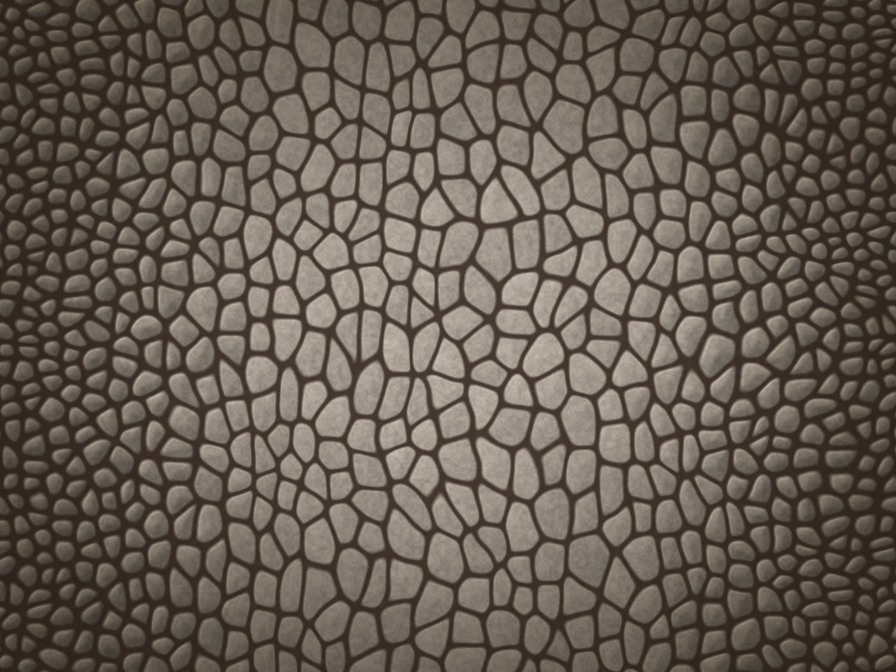
Reproduce this texture procedurally as a Shadertoy shader.

```glsl
// Reptile leather: tall flat scales in the middle, small domed ones at the sides.
// Scales are Voronoi cells seeded in columns whose width and row height vary
// across the canvas; rounded border distances carve grooves and light facets.

const float COLUMN_DENSITY = 22.0;   // columns per canvas height, at the middle
const float COLUMN_SQUEEZE = 1.5;    // how fast columns narrow to the sides
const float ROUNDING = 340.0;        // higher gives sharper scale corners

const vec3 FACE_LIGHT = vec3(0.665, 0.63, 0.59);
const vec3 FACE_DARK = vec3(0.32, 0.29, 0.25);
const vec3 GROOVE_LIGHT = vec3(0.27, 0.22, 0.19);
const vec3 GROOVE_DARK = vec3(0.18, 0.14, 0.11);

float hash(vec2 p) {
    vec3 q = fract(vec3(p.xyx) * 0.1031);
    q += dot(q, q.yzx + 33.33);
    return fract((q.x + q.y) * q.z);
}

float noise(vec2 p) {
    vec2 i = floor(p), f = fract(p);
    f = f * f * (3.0 - 2.0 * f);
    return mix(mix(hash(i), hash(i + vec2(1, 0)), f.x),
               mix(hash(i + vec2(0, 1)), hash(i + vec2(1, 1)), f.x), f.y);
}

vec2 wobble(vec2 p, float frequency, float amount) {
    vec2 q = p * frequency + 40.0;
    return amount * (vec2(noise(q), noise(q + 71.7)) - 0.5);
}

// Column layout: index from position and back
float columnAt(float x) {
    return COLUMN_DENSITY * sinh(x * COLUMN_SQUEEZE) / COLUMN_SQUEEZE;
}

float columnX(float column) {
    return asinh(column * COLUMN_SQUEEZE / COLUMN_DENSITY) / COLUMN_SQUEEZE;
}

float rowHeight(float x) {
    return mix(0.058, 0.029, smoothstep(0.25, 0.62, abs(x)));
}

float columnRowHeight(float column) {
    return rowHeight(columnX(column)) * mix(0.88, 1.12, hash(vec2(column + 90.0, 7.0)));
}

float rowAt(float column, float y) {
    return floor(y / columnRowHeight(column) + hash(vec2(column + 90.0, 3.0)));
}

vec2 seed(vec2 cell) {
    float shift = hash(vec2(cell.x + 90.0, 3.0));
    vec2 jitter = vec2(hash(cell + 90.0), hash(cell + 190.0)) - 0.5;
    return vec2(columnX(cell.x + 0.5 + 0.7 * jitter.x),
                (cell.y + 0.5 + 0.65 * jitter.y - shift) * columnRowHeight(cell.x));
}

// Returns border distance, outward facet direction; writes the cell index
vec3 scales(vec2 p, out vec2 nearest) {
    float width = 1.0 / (COLUMN_DENSITY * cosh(p.x * COLUMN_SQUEEZE));
    vec2 metric = vec2(1.0, width / rowHeight(p.x));
    float column = floor(columnAt(p.x));
    float best = 1e5;
    vec2 toNearest = vec2(0.0);
    nearest = vec2(0.0);
    for (float i = -2.0; i <= 2.0; i++) {
        float row = rowAt(column + i, p.y);
        for (float j = -2.0; j <= 2.0; j++) {
            vec2 cell = vec2(column + i, row + j);
            vec2 d = (seed(cell) - p) * metric;
            if (dot(d, d) < best) { best = dot(d, d); toNearest = d; nearest = cell; }
        }
    }
    // Smooth minimum over all borders, with its blended direction
    float total = 1e-9;
    vec2 outward = vec2(0.0);
    for (float i = -2.0; i <= 2.0; i++) {
        float row = rowAt(column + i, p.y);
        for (float j = -2.0; j <= 2.0; j++) {
            vec2 d = (seed(vec2(column + i, row + j)) - p) * metric;
            vec2 gap = d - toNearest;
            if (dot(gap, gap) < 1e-8) continue;
            vec2 n = normalize(gap);
            float border = dot(0.5 * (d + toNearest), n) / length(n * metric);
            float weight = exp(-ROUNDING * border);
            total += weight;
            outward += weight * normalize(n * metric);
        }
    }
    return vec3(-log(total) / ROUNDING, outward / total);
}

void mainImage(out vec4 fragColor, in vec2 fragCoord) {
    vec2 uv = fragCoord / iResolution.xy;
    vec2 p = (fragCoord - 0.5 * iResolution.xy) / iResolution.y;
    vec2 q = p + wobble(p, 6.0, 0.035) + wobble(p, 26.0, 0.010);
    vec2 cell;
    vec3 relief = scales(q, cell);
    float edge = relief.x;

    // Broad light pool and growing dome height toward the sides
    float shade = smoothstep(0.15, 1.25, length((uv * 2.0 - 1.0) * vec2(1.0, 0.85)));
    float dome = smoothstep(0.2, 0.5, abs(p.x));
    float facing = dot(relief.yz, normalize(vec2(-0.6, 0.8)));

    // Scale faces: tone per cell, facets, bright rim and fine grain
    vec3 face = mix(FACE_LIGHT, FACE_DARK, shade);
    float grain = noise(p * 130.0 + 300.0) + noise(p * 290.0 + 500.0) - 1.0;
    float rim = exp(-pow((edge - 0.006) / 0.002, 2.0)) * max(facing, 0.0);
    float light = 1.0 + 0.10 * (hash(cell + 290.0) - 0.5) + 0.11 * grain;
    light += facing * mix(0.04, 0.22, dome) + rim * mix(0.06, 0.25, dome);
    face *= light;

    // Grooves
    vec3 groove = mix(GROOVE_LIGHT, GROOVE_DARK, shade) * (1.0 + 0.08 * grain);
    float pixel = 0.5 / iResolution.y;
    float mask = smoothstep(0.0018 - pixel, 0.0052 + pixel, edge);
    fragColor = vec4(mix(groove, face, mask), 1.0);
}
```
